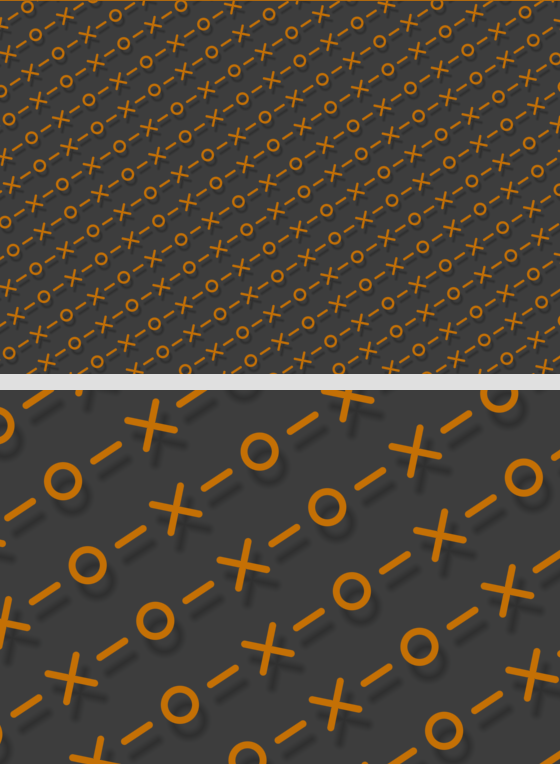
Top, the full canvas; bottom, a detail of the centre.
A Shadertoy shader for this pattern:

```glsl
// Slanted rows of rings, dashes and crosses in orange on charcoal, each with
// a soft drop shadow. Every odd row slides back an eighth of a period; shapes
// are distance functions in a rotated, repeated frame (unit: canvas height).

const float ANGLE        = radians(33.45);     // slope of the rows
const vec2  ANCHOR       = vec2(0.7908, 0.5622); // centre of one ring
const float PERIOD       = 0.1837;             // ring to ring along a row
const float ROW_PITCH    = 0.07456;            // row to row
const float ROW_SLIDE    = 0.125;              // odd row slide, in periods
const float RING_RADIUS  = 0.0139;
const float CROSS_ARM    = 0.0212;
const vec2  CROSS_NUDGE  = vec2(0.0011, -0.0016);
const float DASH_HALF    = 0.0133;
const float HALF_STROKE  = 0.0031;
const vec2  SHADOW_SHIFT = vec2(0.0080, -0.0137);
const float SHADOW_BLUR  = 0.0050;
const float SHADOW_DEPTH = 0.26;
const float TOP_EDGE     = 0.0027;             // thin line along the top
const vec3  CHARCOAL     = vec3(0.240, 0.241, 0.241);
const vec3  ORANGE       = vec3(0.77, 0.44, 0.02);

// Distance to a segment along x, centred on the origin
float segment(vec2 p, float halfLength) {
    return length(vec2(max(abs(p.x) - halfLength, 0.0), p.y));
}

// Offset from the nearest repeat of a point along the row
vec2 repeatX(vec2 p, float centre, float period) {
    float x = p.x - centre;
    return vec2(x - period * round(x / period), p.y);
}

float ring(vec2 p) {
    return abs(length(p) - RING_RADIUS);
}

// Two arms, at 45 degrees to the row
float diagonalCross(vec2 p) {
    vec2 q = vec2(p.x + p.y, p.y - p.x) * sqrt(0.5);
    return min(segment(q, CROSS_ARM), segment(q.yx, CROSS_ARM));
}

// Signed distance to the strokes of the whole pattern
float pattern(vec2 p) {
    p -= ANCHOR;
    float c = cos(ANGLE), s = sin(ANGLE);
    vec2 q = vec2(c * p.x + s * p.y, c * p.y - s * p.x);

    // Fold into one row
    float row = round(q.y / ROW_PITCH);
    q.y -= row * ROW_PITCH;
    q.x += mod(row, 2.0) * ROW_SLIDE * PERIOD;

    float d = ring(repeatX(q, 0.0, PERIOD));
    d = min(d, diagonalCross(repeatX(q - CROSS_NUDGE, 0.5 * PERIOD, PERIOD)));
    d = min(d, segment(repeatX(q, 0.25 * PERIOD, 0.5 * PERIOD), DASH_HALF));
    return d - HALF_STROKE;
}

float coverage(float d, float softness) {
    return 1.0 - smoothstep(-softness, softness, d);
}

void mainImage(out vec4 fragColor, in vec2 fragCoord) {
    vec2 p = fragCoord / iResolution.y;
    float pixel = 1.0 / iResolution.y;

    // Shadow under the strokes
    float shadow = coverage(pattern(p - SHADOW_SHIFT), SHADOW_BLUR);
    vec3 color = CHARCOAL * (1.0 - SHADOW_DEPTH * shadow);

    // Strokes and the top edge line
    float ink = coverage(pattern(p), 0.9 * pixel);
    ink = max(ink, 0.85 * coverage(1.0 - TOP_EDGE - p.y, 0.5 * pixel));
    color = mix(color, ORANGE, ink);

    fragColor = vec4(color, 1.0);
}
```
